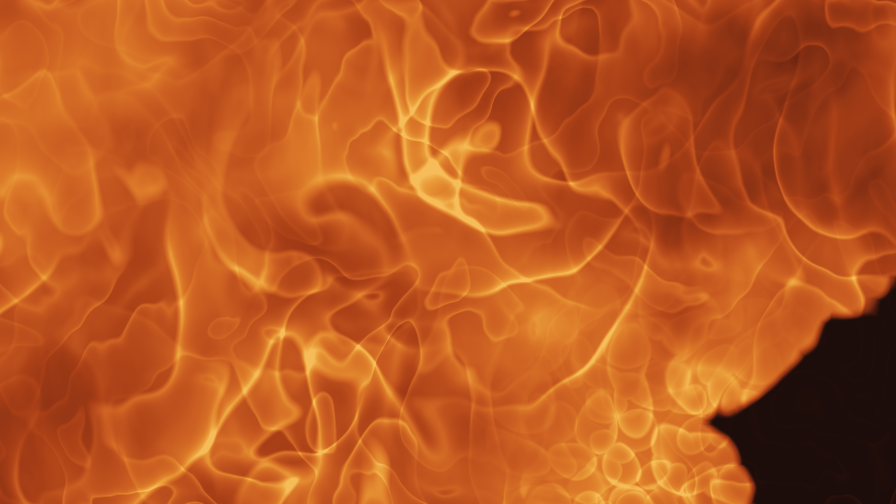
Write a Shadertoy shader that draws this texture.

```glsl
// Billowing wall of orange fire with soft glowing folds and a dark smoky corner.

const vec3 FIRE[7] = vec3[7](
    vec3(0.10, 0.045, 0.037),  // smoke
    vec3(0.49, 0.17, 0.07),    // ember
    vec3(0.67, 0.25, 0.09),    // red flame
    vec3(0.79, 0.36, 0.13),    // orange flame
    vec3(0.86, 0.47, 0.16),    // amber
    vec3(0.92, 0.62, 0.23),    // gold
    vec3(0.98, 0.79, 0.40));   // hottest rim

vec3 fireColor(float heat) {
    vec3 color = FIRE[0];
    for (int i = 1; i < 7; i++)
        color = mix(color, FIRE[i], clamp(heat - float(i - 1), 0.0, 1.0));
    return color;
}

vec2 hash2(vec2 p) {
    p = vec2(dot(p, vec2(127.1, 311.7)), dot(p, vec2(269.5, 183.3)));
    return fract(sin(p) * 43758.5);
}

// Layered sines, each octave rotated; roughness scales the finer octaves.
float waves(vec2 p, float roughness) {
    float sum = 0.0, amplitude = 1.0;
    for (int i = 0; i < 4; i++) {
        sum += amplitude * sin(p.x + sin(p.y * 1.3)) * cos(p.y + sin(p.x * 0.9));
        p = mat2(0.8, 0.6, -0.6, 0.8) * p * 1.8 + vec2(2.3, 1.1);
        amplitude *= roughness;
    }
    return sum;
}

vec2 curl(vec2 p, float amount) {
    vec2 q = p * 0.7;
    return p + amount * vec2(waves(q + 3.1, 0.35), waves(q + 8.6, 0.35));
}

// Distance to the nearest scattered cell centre.
float cells(vec2 p) {
    float nearest = 8.0;
    vec2 base = floor(p);
    for (int y = -1; y <= 1; y++)
    for (int x = -1; x <= 1; x++) {
        vec2 cell = base + vec2(x, y);
        nearest = min(nearest, length(cell + 0.15 + 0.7 * hash2(cell) - p));
    }
    return nearest;
}

// Sheet of flame: bright rim fading to one side, lit in patches.
float fold(vec2 p, float scale, float seed) {
    vec2 q = curl(p * vec2(1.0, 0.8) * scale + seed, 0.9);
    float t = fract(1.1 * waves(q, 0.24) + 0.15 * seed);
    float glow = 0.65 * exp(-4.5 * t) + 0.35 * exp(-14.0 * t);
    float rim = max(glow, smoothstep(0.86, 1.0, t));
    float lit = smoothstep(-0.5, 0.8, waves(p * 5.0 + seed * 2.7, 0.4));
    return rim * mix(0.16, 1.0, lit);
}

// Round lobe outlined by a bright arc that fades inward.
float lobe(float radius) {
    return smoothstep(0.58, 0.5, radius) * exp(-7.0 * max(0.5 - radius, 0.0));
}

float spot(vec2 p, vec2 center, float radius) {
    vec2 d = (p - center) / radius;
    return exp(-dot(d, d));
}

// Broad hot and cool areas of the blaze, with faint streaks.
float broadHeat(vec2 p) {
    float heat = 2.15 + 0.62 * waves(curl(p * 6.5 + 1.7, 0.7), 0.45);
    heat += 0.13 * waves(curl(p * vec2(26.0, 15.0), 1.0), 0.5);
    heat += 1.5 * spot(p, vec2(0.20, 0.85), 0.34);
    heat += 1.4 * spot(p, vec2(1.18, 0.15), 0.27);
    heat -= 0.7 * spot(p, vec2(0.24, 0.56), 0.18);
    heat -= 0.5 * spot(p, vec2(0.62, 0.45), 0.16);
    heat -= 0.6 * spot(p, vec2(1.06, 0.82), 0.14);
    heat -= 0.9 * spot(p, vec2(1.66, 0.76), 0.28);
    return heat;
}

// Positive in the fire, negative in the wedge of smoke at lower right.
float smokeEdge(vec2 p) {
    vec2 d = p - vec2(1.43, 0.16);
    return max(dot(d, vec2(-0.65, 0.76)), dot(d, vec2(-0.92, -0.39)));
}

void mainImage(out vec4 fragColor, in vec2 fragCoord) {
    vec2 p = fragCoord / iResolution.y;
    p.x += 0.5 * (16.0 / 9.0 - iResolution.x / iResolution.y);

    // Overlapping sheets, hazier in the upper left
    float haze = spot(p, vec2(0.12, 0.92), 0.3);
    float folds = 2.4 * fold(p, 7.5, 1.0) + 2.0 * fold(p, 10.0, 4.3);
    folds += 1.4 * fold(p, 15.0, 7.9);
    float heat = broadHeat(p) + folds * (1.0 - 0.5 * haze);

    // Small rounded billows by the lower right edge
    float radius = cells(curl(p * 9.0, 0.5));
    float billows = lobe(radius) + 0.6 * lobe(cells(curl(p * 13.0 + 5.0, 0.5)));
    heat += 1.5 * billows * spot(p, vec2(1.33, 0.1), 0.24);

    // Smoky corner with faint wisps
    float edge = smokeEdge(p) + 0.012 * waves(p * 15.0, 0.4);
    edge += 0.07 * (0.42 - radius);
    float smoke = 0.02 + 0.28 * fold(p, 20.0, 2.6);
    heat = mix(smoke, clamp(heat, 0.6, 5.7), smoothstep(-0.012, 0.02, edge));

    fragColor = vec4(fireColor(heat), 1.0);
}
```
